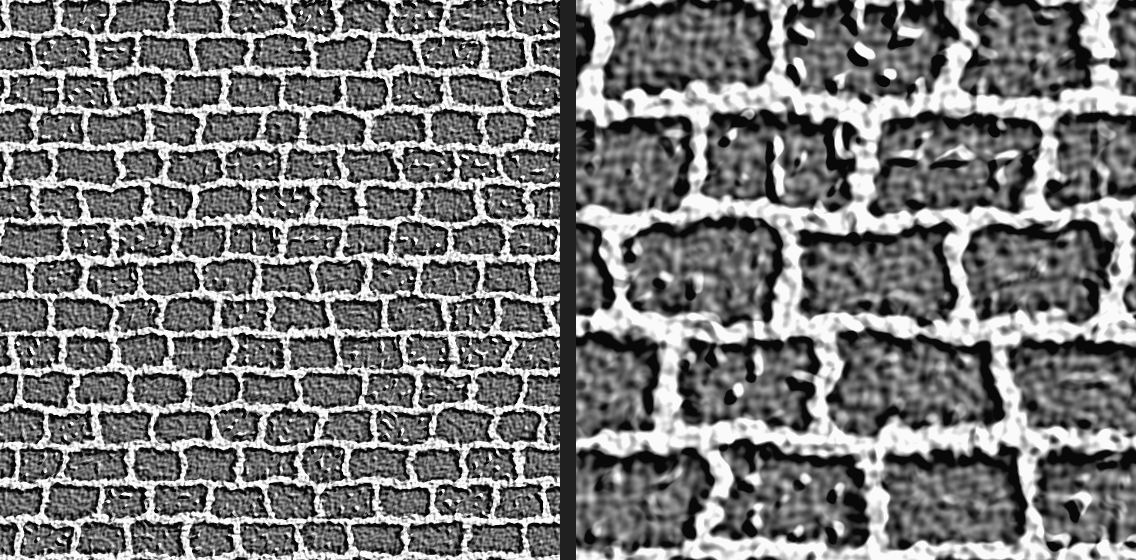
Left: the whole. Right: its middle third, enlarged.
Write a Shadertoy shader that draws this texture.

```glsl
// Embossed grey stone wall: staggered rough blocks in pale, grainy mortar.

#define GRID vec2(10.0, 15.0)  // blocks across, courses up
#define ASPECT 1.5             // block width over course height
#define JOINT 0.085            // half mortar width, in course heights
#define CORNER 0.14            // corner radius of the blocks
#define JITTER 0.25            // random shift of upright joints
#define WARP 0.22              // waviness of the courses
#define LIGHT vec2(0.0021)     // emboss step, toward the upper right
#define GRAIN 0.42             // strength of the fine grain
#define CHIPS 0.85             // strength of the raised chips
#define STONE 0.42             // base grey of the blocks
#define MORTAR 0.97            // base grey of the mortar
#define RIM 0.40               // dark groove around each block

float hash(vec2 p) {
    vec3 q = fract(p.xyx * 0.1031);
    q += dot(q, q.yzx + 33.33);
    return fract((q.x + q.y) * q.z);
}

// Dot product of a random unit gradient with the offset from its cell corner
float gradientAt(vec2 cell, vec2 offset, vec2 period) {
    float angle = 6.2832 * hash(mod(cell, period) + period * 1.7);
    return dot(vec2(cos(angle), sin(angle)), offset);
}

// Gradient noise that wraps across the canvas
float noise(vec2 uv, vec2 period) {
    vec2 p = uv * period, i = floor(p), f = p - i;
    vec2 s = f * f * f * (f * (f * 6.0 - 15.0) + 10.0);
    vec2 e = vec2(1.0, 0.0);
    float low = mix(gradientAt(i, f, period), gradientAt(i + e, f - e, period), s.x);
    float high = mix(gradientAt(i + e.yx, f - e.yx, period),
                     gradientAt(i + 1.0, f - 1.0, period), s.x);
    return mix(low, high, s.y);
}

float jointShift(float column, float row) {
    return JITTER * hash(vec2(mod(column, GRID.x) + 3.0, row + 41.0));
}

// x: signed distance to the block edge (negative inside), y: block roughness
vec2 block(vec2 uv) {
    vec2 p = uv * GRID - vec2(0.0, 0.06);
    p.x += 0.6 * WARP * noise(uv, vec2(20.0, 30.0));
    p.y += WARP * noise(uv, vec2(13.0, 15.0));
    float course = floor(p.y);
    float row = mod(course, GRID.y);

    // Half-block stagger, with a drift in the lower part of the wall
    p.x += JITTER * 0.5 - 0.5 * row - 0.25 - 0.8 * smoothstep(3.0, 7.0, row);
    float column = floor(p.x);
    if (p.x - column < jointShift(column, row)) column -= 1.0;
    float left = column + jointShift(column, row);
    float right = column + 1.0 + jointShift(column + 1.0, row);

    // Rounded box with a crumbling outline
    vec2 center = vec2(0.5 * (left + right), course + 0.5);
    vec2 halfSize = 0.5 * vec2((right - left) * ASPECT, 1.0) - JOINT;
    vec2 q = abs((p - center) * vec2(ASPECT, 1.0)) - halfSize + CORNER;
    float d = length(max(q, 0.0)) + min(max(q.x, q.y), 0.0) - CORNER;
    d += 0.09 * noise(uv, vec2(64.0)) + 0.05 * noise(uv, vec2(130.0));
    return vec2(d, hash(vec2(mod(column, GRID.x), row) + 7.0));
}

// Surface height: mortar ridge, fine grain and scattered chips
float height(vec2 uv) {
    vec2 b = block(uv);
    float ridge = smoothstep(-0.11, 0.06, b.x);
    float grain = noise(uv, vec2(170.0)) + 0.7 * noise(uv, vec2(97.0));
    float chip = smoothstep(0.18, 0.42, noise(uv, vec2(83.0)));
    float roughness = mix(0.2 + 0.9 * b.y * b.y, 0.5, ridge);
    return 0.32 * ridge + GRAIN * grain * mix(0.75, 1.15, ridge)
         + CHIPS * chip * roughness;
}

void mainImage(out vec4 fragColor, in vec2 fragCoord) {
    vec2 uv = fragCoord / iResolution.xy;
    float d = block(uv).x;

    // Flat tones: stone, dark groove, mortar
    float mortar = smoothstep(-0.035, 0.035, d);
    float groove = smoothstep(-0.17, -0.03, d) * (1.0 - mortar);
    float shade = mix(STONE, MORTAR, mortar) - RIM * groove;

    // Slopes facing the light brighten, the others darken
    shade += height(uv - LIGHT) - height(uv + LIGHT);
    fragColor = vec4(vec3(clamp(shade, 0.03, 0.98)), 1.0);
}
```
